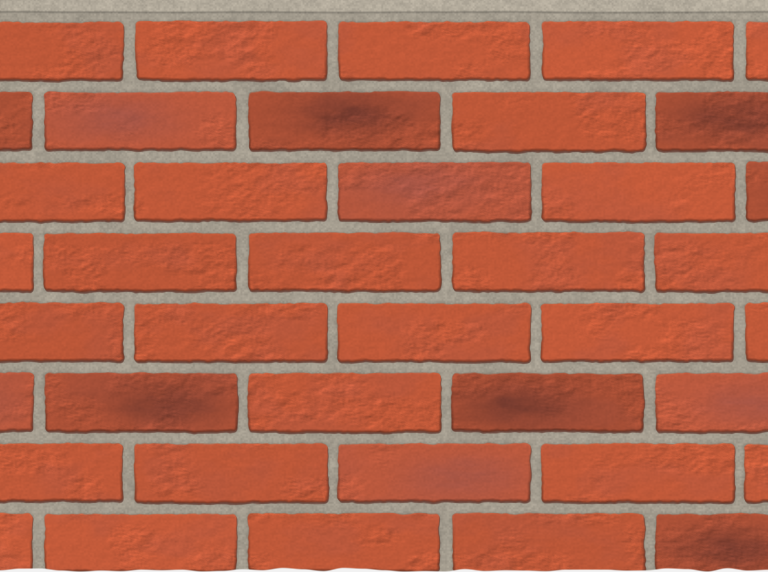
This texture is drawn by a WebGL 1 fragment shader. Its source:

```glsl
precision highp float;
// Running-bond wall of smooth red bricks in grey mortar, eight courses high.
// Each brick is a rounded box with wavering edges, embossed noise for its clay
// surface, and kiln marks given to some bricks by their course and column.

uniform vec2 u_resolution;

// Lengths are fractions of the canvas width, with y measured down from the top.
#define CELL vec2(0.2651, 0.0915)
#define HALF_BRICK vec2(0.1250, 0.0378)
#define CORNER 0.0055
#define TOP_BAND 0.0206
#define EVEN_START 0.1680
#define ODD_START 0.0508
#define CLAY vec3(0.755, 0.350, 0.225)
#define MAUVE vec3(0.650, 0.335, 0.275)
#define SCORCH vec3(0.470, 0.235, 0.185)
#define MORTAR vec3(0.645, 0.615, 0.560)

float hash(vec2 p) {
  return fract(sin(dot(p, vec2(127.1, 311.7))) * 43758.5453);
}

float noise(vec2 p) {
  vec2 i = floor(p), f = fract(p);
  f = f * f * (3.0 - 2.0 * f);
  return mix(mix(hash(i), hash(i + vec2(1.0, 0.0)), f.x),
             mix(hash(i + vec2(0.0, 1.0)), hash(i + 1.0), f.x), f.y);
}

float fbm(vec2 p) {
  float sum = 0.0, amp = 0.5;
  for (int i = 0; i < 4; i++) {
    sum += amp * noise(p);
    p = p * 2.03 + 17.3;
    amp *= 0.5;
  }
  return sum;
}

float roundBox(vec2 p, vec2 halfSize) {
  vec2 q = abs(p) - halfSize + CORNER;
  return length(max(q, 0.0)) + min(max(q.x, q.y), 0.0) - CORNER;
}

float same(float a, float b) {
  return 1.0 - step(0.5, abs(a - b));
}

// Kiln marks: x is the amount of scorch, y the amount of mauve.
vec2 kilnMarks(float row, float col) {
  float stagger = col + floor(row / 4.0);
  float scorch = same(mod(row, 4.0), 1.0) * same(mod(stagger, 2.0), 1.0)
               + same(mod(row, 5.0), 2.0) * same(mod(col, 5.0), 3.0);
  float mauve = same(mod(row, 4.0), 2.0) * same(mod(col, 4.0), 1.0)
              + same(mod(row, 4.0), 1.0) * same(mod(stagger, 4.0), 0.0);
  return vec2(min(scorch, 1.0), mauve);
}

vec3 brickColor(vec2 p, vec2 local, vec2 id) {
  float tone = hash(id + 3.7);
  vec3 color = CLAY * (0.97 + 0.06 * tone);
  color = mix(color, MAUVE, 0.22 * smoothstep(0.4, 0.7, fbm(p * vec2(14.0, 24.0))));

  // Soft blotches, off centre by a different amount in each brick
  vec2 shift = (vec2(hash(id), hash(id + 8.1)) - 0.5) * vec2(0.09, 0.02);
  vec2 spot = (local - shift) / vec2(0.075, 0.027);
  float cloud = exp(-dot(spot, spot)) * (0.55 + 0.9 * fbm(p * vec2(35.0, 90.0)));
  vec2 marks = kilnMarks(id.y, id.x);
  color = mix(color, MAUVE, marks.y * min(0.25 + 0.65 * cloud, 1.0));
  color = mix(color, SCORCH, marks.x * min(0.30 + 0.62 * cloud, 1.0));

  // Creases lit from the upper left, stronger in patches, then fine grain
  vec2 q = p * vec2(65.0, 100.0);
  float patches = 0.25 + smoothstep(0.4, 0.75, noise(p * vec2(18.0, 30.0)));
  float relief = (fbm(q + vec2(0.15, 0.22)) - fbm(q)) * patches;
  return color * (1.0 + 0.45 * relief + 0.05 * (noise(p * 380.0) - 0.5));
}

vec3 mortarColor(vec2 p) {
  float grain = noise(p * 420.0) - 0.5 + 0.7 * (noise(p * 190.0) - 0.5);
  vec3 color = MORTAR * (1.0 + 0.10 * grain + 0.12 * (fbm(p * 28.0) - 0.47));
  // Paler ledge along the top, ended by a thin dark line
  float ledge = 0.0165 + 0.002 * (noise(p * vec2(9.0, 0.0)) - 0.5);
  float line = (p.y - ledge) / 0.0015;
  color *= 1.0 + 0.09 * (1.0 - smoothstep(ledge - 0.003, ledge, p.y));
  return color * (1.0 - 0.16 * exp(-line * line));
}

void main() {
  vec2 p = vec2(gl_FragCoord.x, u_resolution.y - gl_FragCoord.y) / u_resolution.x;
  float soft = 0.7 / u_resolution.x + 0.0005;

  // Course, column and position within the brick
  float row = floor((p.y - TOP_BAND) / CELL.y);
  vec2 start = vec2(mix(EVEN_START, ODD_START, mod(row, 2.0)), TOP_BAND);
  vec2 id = vec2(floor((p.x - start.x) / CELL.x), row);
  vec2 local = p - start - (id + 0.5) * CELL;
  vec2 jitter = vec2(hash(id + 1.3), hash(id + 5.9)) - 0.5;
  local -= jitter * vec2(0.002, 0.0015);
  vec2 halfSize = HALF_BRICK + jitter.yx * vec2(0.002, 0.001);

  // Uneven outline and a shadow thrown down and right
  float wobble = (noise(p * 55.0) - 0.5) * 0.0022 + (noise(p * 170.0) - 0.5) * 0.0014;
  float d = roundBox(local, halfSize) + wobble;
  float shadow = roundBox(local - vec2(0.0008, 0.0022), halfSize) + wobble;
  float inWall = step(0.0, row);
  float inside = (1.0 - smoothstep(-soft, soft, d)) * inWall;

  vec3 ground = mortarColor(p);
  ground *= 1.0 - 0.14 * inWall * exp(-max(d, 0.0) / 0.0018);
  ground = mix(ground, SCORCH * 0.75, 0.70 * inWall * (1.0 - smoothstep(-0.0012, 0.0012, shadow)));

  // Rounded arrises: darker below and at the sides, a faint light on top
  float rim = smoothstep(-0.0042, 0.0, d);
  float down = clamp(local.y / halfSize.y, -1.0, 1.0);
  vec3 brick = brickColor(p, local, id) * (1.0 - rim * (0.14 + 0.20 * down));
  vec3 color = mix(ground, brick, inside);

  // Ragged pale strip at the foot of the wall
  float foot = gl_FragCoord.y / u_resolution.x;
  float ragged = 0.0005 + 0.005 * noise(vec2(p.x * 38.0, 4.0));
  color = mix(vec3(0.95), color, smoothstep(-soft, soft, foot - ragged));
  gl_FragColor = vec4(color, 1.0);
}
```
